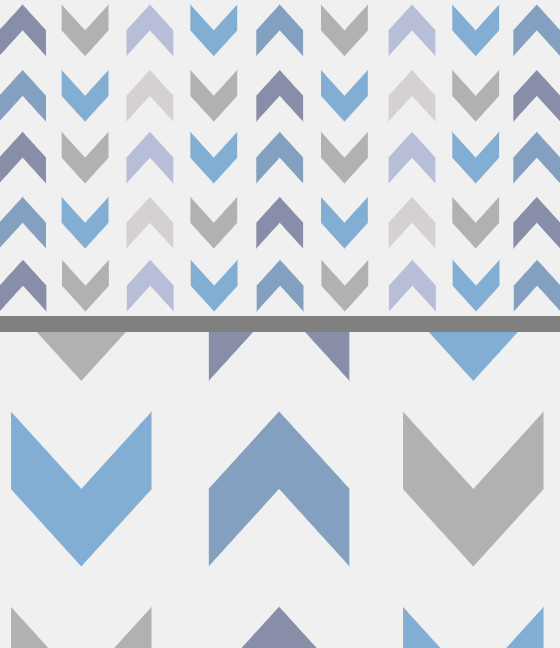
Top: the whole. Bottom: its middle third, enlarged.
This pattern is drawn by a WebGL 1 fragment shader. Its source:

```glsl
precision highp float;

uniform vec2 u_resolution;

// Lengths are fractions of the canvas height.
#define COLUMNS 9.0
#define ROWS 5.0
#define PITCH vec2(0.2034, 0.2020)
#define HALF_WIDTH 0.0741
#define HALF_BAND 0.0409
#define ARM_SLOPE 1.10
#define BOTTOM_ROW_SHIFT 0.0012
#define PAPER vec3(0.941)

const float PI = 3.14159265;

// Layered sines give the slightly uneven column spacing.
float columnDrift(float column) {
    float a = PI * column / (COLUMNS - 1.0);
    return 0.00096 * sin(a) - 0.00794 * sin(2.0 * a) + 0.00275 * sin(3.0 * a)
         - 0.00226 * sin(4.0 * a) - 0.00183 * sin(7.0 * a);
}

float rowDrift(float row) {
    float a = PI * row / (ROWS - 1.0);
    return -0.00229 * sin(a) + 0.00116 * sin(2.0 * a) - 0.00344 * sin(3.0 * a);
}

// Signed distance to an upward chevron with vertical sides.
float chevron(vec2 p) {
    float ridge = p.y + ARM_SLOPE * abs(p.x) - HALF_BAND;
    float band = (abs(ridge) - HALF_BAND) / length(vec2(1.0, ARM_SLOPE));
    return max(band, abs(p.x) - HALF_WIDTH);
}

// Four-column colour cycle, alternating between rows.
vec3 chevronColour(float column, float row) {
    vec3 slate = vec3(0.537, 0.557, 0.659);
    vec3 steel = vec3(0.518, 0.627, 0.757);
    vec3 sky = vec3(0.510, 0.682, 0.831);
    vec3 grey = vec3(0.694);
    vec3 lavender = vec3(0.722, 0.741, 0.847);
    vec3 blush = vec3(0.835, 0.816, 0.831);

    bool oddRow = mod(row, 2.0) > 0.5;
    bool firstColumn = column < 0.5;
    float phase = mod(column, 4.0);

    if (phase < 0.5) return oddRow == firstColumn ? steel : (oddRow || firstColumn ? slate : steel);
    if (phase < 1.5) return oddRow ? sky : grey;
    if (phase < 2.5) return oddRow ? blush : lavender;
    return oddRow ? grey : sky;
}

void main() {
    vec2 p = (gl_FragCoord.xy - 0.5 * u_resolution) / u_resolution.y;
    p.x += 0.001;

    // Nearest cell, counted from the lower left.
    vec2 middle = 0.5 * (vec2(COLUMNS, ROWS) - 1.0);
    vec2 cell = clamp(floor(p / PITCH + middle + 0.5), vec2(0.0), 2.0 * middle);
    vec2 centre = (cell - middle) * PITCH + vec2(columnDrift(cell.x), rowDrift(cell.y));
    centre.x += BOTTOM_ROW_SHIFT * step(cell.y, 0.5);

    // Odd columns point down.
    vec2 local = p - centre;
    local.y *= 1.0 - 2.0 * mod(cell.x, 2.0);

    float coverage = clamp(0.5 - chevron(local) * u_resolution.y, 0.0, 1.0);
    gl_FragColor = vec4(mix(PAPER, chevronColour(cell.x, cell.y), coverage), 1.0);
}
```
